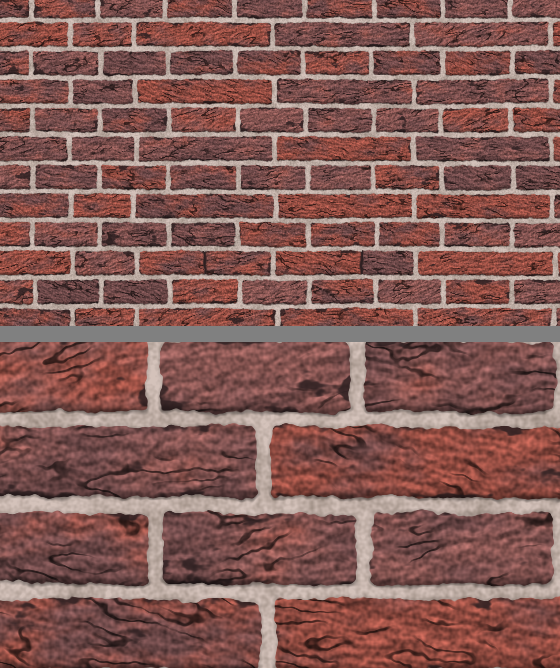
Top: the whole. Bottom: its middle third, enlarged.
A WebGL 2 fragment shader for this texture:

```glsl
#version 300 es
precision highp float;
// Weathered red brick wall: header courses alternating with stretcher courses, pale mortar.
uniform vec2 u_resolution;
out vec4 outColor;

#define COURSES 11.4       // courses over the canvas height; one course is the unit
#define TOP_OFFSET 0.297   // part of the top course that is cut off
#define HEADER 2.396       // pitch of short bricks
#define STRETCHER 4.87     // pitch of long bricks
#define JOINT 0.088        // half width of the mortar joints
#define CORNER 0.07        // corner radius of a brick
#define JITTER 0.16        // spread of the joint positions
#define ROUGHNESS 0.055    // raggedness of brick edges
#define RELIEF 0.5         // strength of the surface lighting
#define CREASES 0.6        // darkness of the sparse creases
#define GRAIN 0.3          // strength of the fine grit
#define CHAR_AMOUNT 0.85   // strength of burnt patches

const vec3 BURNT = vec3(0.18, 0.125, 0.13);
const vec3 PLUM = vec3(0.42, 0.28, 0.28);
const vec3 ROSE = vec3(0.53, 0.335, 0.32);
const vec3 RUST = vec3(0.60, 0.30, 0.25);
const vec3 MORTAR_LIGHT = vec3(0.83, 0.76, 0.73);
const vec3 MORTAR_DARK = vec3(0.60, 0.54, 0.50);

float hash(vec2 p) {
  vec3 q = fract(p.xyx * 0.1031);
  q += dot(q, q.yzx + 33.33);
  return fract((q.x + q.y) * q.z);
}

float corner(vec2 cell, vec2 offset) {
  float a = 6.2832 * hash(cell);
  return dot(vec2(cos(a), sin(a)), offset);
}

// Gradient noise, about -0.7 to 0.7
float noise(vec2 p) {
  vec2 i = floor(p), f = p - i, e = vec2(1.0, 0.0);
  vec2 s = f * f * f * (f * (f * 6.0 - 15.0) + 10.0);
  return mix(mix(corner(i, f), corner(i + e.xy, f - e.xy), s.x),
             mix(corner(i + e.yx, f - e.yx), corner(i + e.xx, f - e.xx), s.x), s.y);
}

float fbm(vec2 p) {
  float sum = 0.0, amp = 1.0;
  for (int i = 0; i < 4; i++) {
    sum += amp * noise(p);
    p = p * 2.1 + 13.7;
    amp *= 0.55;
  }
  return sum;
}

// Position of vertical joint k; odd courses hold one header before their stretchers
float jointX(float k, float row) {
  float shift = 0.014 * row + JITTER * (hash(vec2(k + 7.0, row + 3.0)) - 0.5);
  if (mod(row, 2.0) < 0.5) return 1.05 + HEADER * k + shift;
  return 4.63 + STRETCHER * (k - 1.0) + (k < 0.5 ? 2.67 : 0.0) + shift;
}

// Clay coordinates along the drag direction of each brick
vec2 dragged(vec2 p, float seed) {
  float a = 0.7 * (seed - 0.5);
  vec2 q = mat2(cos(a), sin(a), -sin(a), cos(a)) * p;
  return q + 0.08 * vec2(noise(p * 1.9), noise(p * 2.3 + 9.0));
}

float claySurface(vec2 q) {
  return noise(q * vec2(2.2, 6.5)) + 0.7 * noise(q * vec2(6.0, 13.0) + 4.0);
}

void main() {
  vec2 p = vec2(gl_FragCoord.x, u_resolution.y - gl_FragCoord.y) / u_resolution.y * COURSES;
  float pixel = COURSES / u_resolution.y;

  // Find the brick
  float y = p.y + TOP_OFFSET + 0.05 * noise(vec2(p.x * 0.35, p.y * 0.2));
  float row = floor(y), k = -1.0;
  for (float j = 0.0; j < 9.0; j++) if (p.x > jointX(j, row)) k = j;
  float left = jointX(k, row), right = jointX(k + 1.0, row);
  vec2 id = vec2(k, row);

  // One course has long bricks made of two butted pieces
  float split = 1.0;
  if (row == 9.0 && (k == 1.0 || k == 2.0)) {
    float seam = p.x - mix(left, right, 0.38 + 0.12 * k) - 0.06 * noise(p * 4.0);
    split = abs(seam);
    id.x += seam > 0.0 ? 20.0 : 0.0;
  }
  float seed = hash(id + 11.0);
  vec2 clay = p + 23.0 * vec2(seed, hash(id + 31.0));

  // Rounded box with a ragged, slightly tilted outline
  vec2 local = vec2(p.x - 0.5 * (left + right), y - row - 0.5);
  local.y += 0.02 * (hash(id + 5.0) - 0.5) * local.x;
  vec2 halfSize = vec2(0.5 * (right - left), 0.5) - JOINT;
  vec2 d = abs(local) - halfSize + CORNER;
  float dist = length(max(d, 0.0)) + min(max(d.x, d.y), 0.0) - CORNER;
  dist += ROUGHNESS * (noise(clay * 2.0) + 0.7 * noise(clay * 6.0) + 0.4 * noise(clay * 13.0));

  // Fired clay: tone per brick, blotches
  float blotch = fbm(clay * vec2(0.9, 1.6));
  float longBrick = step(3.0, right - left);
  vec3 brick = mix(PLUM, ROSE, smoothstep(-0.5, 0.6, blotch + seed - 0.5));
  float heat = hash(id + 51.0) + 0.2 * longBrick + 0.6 * blotch;
  brick = mix(brick, RUST, 0.85 * smoothstep(0.4, 1.1, heat));

  // Grit, uneven surface lit from above, and short broken creases
  float grain = noise(p * 12.0) + noise(p * 21.0 + 5.0);
  vec2 q = dragged(clay, seed);
  float slope = claySurface(q) - claySurface(q - vec2(0.015, 0.045));
  brick *= 1.0 + RELIEF * clamp(slope, -0.4, 0.4) + GRAIN * grain;
  float line = abs(noise(q * vec2(1.3, 5.0) + 60.0) + 0.15 * noise(q * 9.0));
  float broken = smoothstep(0.0, 0.35, noise(clay * vec2(1.4, 2.2) + 80.0) + 0.2 * hash(id + 91.0));
  brick *= 1.0 - CREASES * broken * (1.0 - smoothstep(0.02, 0.1, line));

  // Burnt patches gather at the rims; undersides fall into shade
  float rim = smoothstep(-0.16, 0.0, dist);
  float burn = fbm(clay * vec2(1.3, 2.4) + 40.0) + 0.36 * rim + 0.25 * (hash(id + 71.0) - 0.5);
  brick = mix(brick, BURNT, CHAR_AMOUNT * smoothstep(0.45, 0.7, burn));
  brick *= 1.0 - 0.4 * smoothstep(0.28, 0.42, local.y) * rim;
  brick = mix(BURNT, brick, smoothstep(0.01, 0.05 + pixel, split));

  // Sandy mortar with a narrow shadow, deepest below the bricks
  float sand = 0.68 + 0.5 * fbm(p * 2.0) + 0.4 * grain;
  vec3 mortar = mix(MORTAR_DARK, MORTAR_LIGHT, clamp(sand, 0.0, 1.0));
  float contact = 1.0 - smoothstep(0.0, 0.045, dist);
  mortar *= 1.0 - contact * (0.1 + 0.3 * smoothstep(0.3, 0.45, local.y));

  float cover = smoothstep(-0.6 * pixel, 0.6 * pixel, dist);
  outColor = vec4(mix(brick, mortar, cover), 1.0);
}
```
